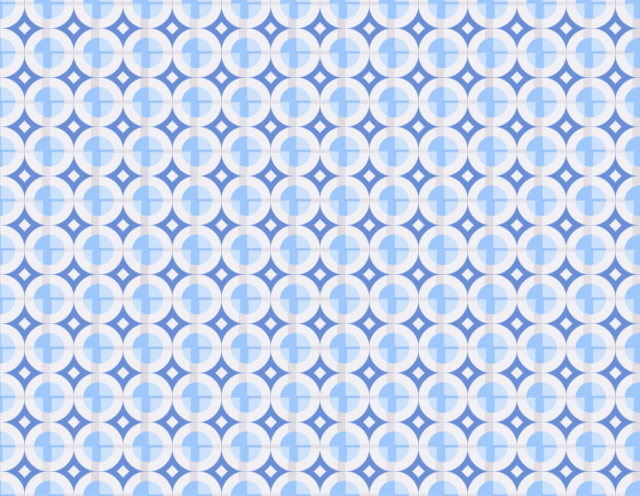
A WebGL 1 fragment shader for this pattern:

```glsl
precision highp float;

uniform vec2 u_resolution;

#define COLUMNS 13.0
#define RING_RADIUS 0.507
#define DISC_RADIUS 0.31
#define DIAMOND_SIZE 0.125
#define SOFTNESS 0.022
#define WEAR 0.012
#define PAPER vec3(0.945, 0.943, 0.955)
#define JOINT vec3(0.870, 0.858, 0.885)
#define STAR_BLUE vec3(0.415, 0.555, 0.840)
#define PALE_BLUE vec3(0.800, 0.882, 0.988)
#define SKY_BLUE vec3(0.620, 0.780, 0.985)
#define LINE_BLUE vec3(0.565, 0.745, 0.960)

// Coverage of the region where the signed distance is negative
float fill(float d) {
  return 1.0 - smoothstep(-SOFTNESS, SOFTNESS, d);
}

// Coverage of a strip between two coordinates
float strip(float x, float low, float high) {
  return fill(max(low - x, x - high));
}

// Slow layered sines that vary the joints from tile to tile
float wear(vec2 p) {
  return sin(p.x * 1.7 + 0.6 * sin(p.y * 2.3)) + 0.5 * sin(p.y * 3.1 - p.x * 0.9);
}

void main() {
  vec2 p = gl_FragCoord.xy * COLUMNS / u_resolution.x;
  vec2 fromCentre = fract(p) - 0.5;
  vec2 fromCorner = fract(p + 0.5) - 0.5;
  float radius = length(fromCorner);

  // Tile joints: a broad upright and a fainter crossbar
  float upright = strip(fromCorner.x, -0.15, 0.015);
  float crossbar = strip(fromCorner.y, -0.035, 0.045);
  float joint = max(0.9 * upright, 0.65 * crossbar);
  vec3 color = mix(PAPER, JOINT, joint);
  color += WEAR * wear(p) * joint;

  // Disc on each corner, shaded in one quarter and along a stem
  float quarter = fill(max(fromCorner.x - 0.02, -fromCorner.y));
  float stem = strip(fromCorner.x, -0.125, 0.05) * fill(fromCorner.y - 0.02);
  float line = strip(fromCorner.y, -0.015, 0.035) * fill(-fromCorner.x);
  vec3 disc = mix(PALE_BLUE, SKY_BLUE, max(quarter, stem));
  disc = mix(disc, LINE_BLUE, 0.8 * line);
  color = mix(color, disc, fill(radius - DISC_RADIUS));

  // Four-pointed star left between the rings, with a pale diamond
  color = mix(color, STAR_BLUE, fill(RING_RADIUS - radius));
  float diamond = (abs(fromCentre.x) + abs(fromCentre.y) - DIAMOND_SIZE) * 0.7071;
  color = mix(color, PAPER, fill(diamond));

  gl_FragColor = vec4(color, 1.0);
}
```
